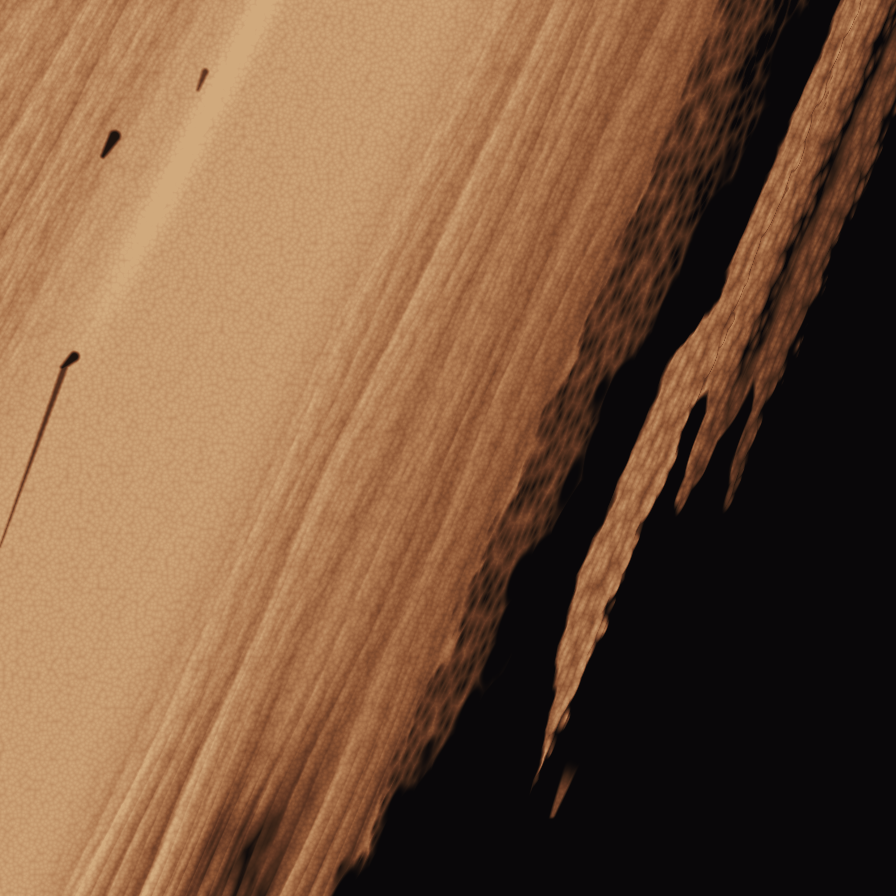
Reproduce this texture procedurally as a Shadertoy shader.

```glsl
// Slanted sandstone strata falling into deep shadow, with a lit rock splinter at right.

float hash(vec2 cell) {
    vec3 q = fract(vec3(cell.xyx) * 0.1031);
    q += dot(q, q.yzx + 33.33);
    return fract((q.x + q.y) * q.z);
}

// Cellular noise: distance to the nearest scattered point.
float cellular(vec2 p) {
    vec2 base = floor(p);
    float nearest = 2.0;
    for (int j = -1; j <= 1; j++) {
        for (int i = -1; i <= 1; i++) {
            vec2 cell = base + vec2(i, j);
            vec2 point = cell + vec2(hash(cell), hash(cell + 57.0));
            nearest = min(nearest, length(p - point));
        }
    }
    return nearest;
}

// One eroded layer: slow darkening, then a crisp bright lip.
float layer(float q) {
    float f = fract(q);
    return f * (1.0 - smoothstep(0.84, 1.0, f));
}

float strata(float across, float along) {
    float w = across + 0.005 * sin(along * 7.0 + across * 30.0)
                     + 0.002 * sin(along * 19.0 - across * 50.0);
    return 0.48 * layer(w * 13.0) + 0.32 * layer(w * 31.0 + 0.3)
         + 0.20 * layer(w * 67.0 + sin(along * 5.0) * 0.4);
}

// Tapered crack from a (wide) to b (thin).
float crack(vec2 p, vec2 a, vec2 b, float wide, float thin) {
    vec2 ab = b - a;
    float h = clamp(dot(p - a, ab) / dot(ab, ab), 0.0, 1.0);
    float d = length(p - a - ab * h) - mix(wide, thin, h);
    return 1.0 - smoothstep(-0.002, 0.003, d);
}

// Tone 0..5 runs from shadow to sunlit sand.
vec3 rockColor(float tone) {
    vec3 c = vec3(0.035, 0.028, 0.034);
    c = mix(c, vec3(0.23, 0.14, 0.09), clamp(tone, 0.0, 1.0));
    c = mix(c, vec3(0.39, 0.22, 0.14), clamp(tone - 1.0, 0.0, 1.0));
    c = mix(c, vec3(0.55, 0.33, 0.20), clamp(tone - 2.0, 0.0, 1.0));
    c = mix(c, vec3(0.68, 0.47, 0.31), clamp(tone - 3.0, 0.0, 1.0));
    return mix(c, vec3(0.78, 0.61, 0.44), clamp(tone - 4.0, 0.0, 1.4));
}

float wallTone(vec2 p, float across, float rough, float fine) {
    float left = 1.0 - smoothstep(-0.38, -0.23, across);
    float ledges = smoothstep(0.03, 0.11, across);
    float foot = 1.0 - smoothstep(0.0, 0.32, p.y);
    float tone = 4.95 - 0.55 * smoothstep(0.0, 0.14, across)
               - 1.1 * smoothstep(0.1, 0.37, across) - 0.55 * left;
    float relief = 0.08 + 1.7 * ledges * (1.0 + 1.3 * foot) + 1.5 * left;
    tone -= relief * (strata(across, p.y) - 0.34);
    tone -= (fine - 0.45) * (0.15 + 0.5 * ledges + 0.7 * left);
    // Deep furrows at the foot and a pale ridge at upper left
    tone -= 2.6 * foot * foot * exp(-pow((across - 0.25) / 0.045, 2.0)) * (0.5 + rough);
    tone += 0.75 * exp(-pow((across + 0.225) / 0.02, 2.0)) * smoothstep(0.55, 0.8, p.y);

    // Broken brown margin, then black
    float margin = 0.376 + 0.025 * (rough - 0.45) + 0.008 * (fine - 0.45);
    float shadowEdge = 0.377 + 0.057 * smoothstep(0.02, 0.2, p.y)
                     + 0.05 * smoothstep(0.35, 0.95, p.y)
                     + 0.008 * sin(p.y * 31.0) + 0.04 * (rough - 0.5);
    float streak = smoothstep(0.55, 1.0, p.y) * smoothstep(0.42, 0.45, across);
    float brown = 1.5 + 2.0 * (fine - 0.45) - 1.1 * streak - 1.2 * (rough - 0.45);
    tone = mix(tone, brown, smoothstep(-0.004, 0.009, across - margin));
    return mix(tone, 0.0, smoothstep(-0.012, 0.006, across - shadowEdge));
}

// Returns the splinter's tone and its coverage.
vec2 splinter(vec2 p, float rough, float fine) {
    float d = p.x - 0.593 - 0.42 * (p.y - 0.115);
    float jag = 0.012 * (rough - 0.45) + 0.008 * (fine - 0.45);
    float width = 0.048 * smoothstep(0.1, 0.36, p.y) - 0.023 * smoothstep(0.59, 0.67, p.y);
    float body = smoothstep(-0.002, 0.003, d + width + jag * 0.5)
               * (1.0 - smoothstep(-0.003, 0.003, d + jag))
               * smoothstep(0.11, 0.125, p.y);
    float tip = 0.505 - 0.055 * cos((d - 0.081) * 125.0) + 0.07 * (rough - 0.45);
    float lobe = smoothstep(-0.003, 0.001, d + jag)
               * (1.0 - smoothstep(-0.003, 0.003, d - 0.083 + jag))
               * smoothstep(-0.012, 0.012, p.y - tip);
    float shardX = p.x - 0.615 - 0.38 * (p.y - 0.085);
    float shard = (1.0 - smoothstep(0.0, 0.004, abs(shardX) - 0.09 * (p.y - 0.085)))
                * smoothstep(0.085, 0.09, p.y) * (1.0 - smoothstep(0.13, 0.16, p.y + rough * 0.02));
    float tone = 3.9 - 1.5 * smoothstep(-0.012, 0.04, d) - 0.5 * smoothstep(0.04, 0.08, d);
    tone -= 1.9 * (fine - 0.42) + 1.5 * (strata(d * 1.4, p.y) - 0.3);
    tone -= 1.8 * exp(-pow((d - 0.04 + jag) / 0.009, 2.0)) * smoothstep(0.5, 0.65, p.y);
    return vec2(mix(tone, 2.4, shard), max(max(body, lobe), shard));
}

void mainImage(out vec4 fragColor, in vec2 fragCoord) {
    vec2 p = fragCoord / iResolution.xy;
    // Fan-shaped coordinate, constant along each bed
    float across = (p.x - 0.4876 * p.y) / (1.0 - 0.152 * p.y);
    float rough = cellular(vec2(across * 48.0, p.y * 15.0));
    float fine = cellular(vec2(across * 130.0, p.y * 38.0) + 9.0);
    float grain = cellular(p * 210.0) - 0.45;

    float tone = wallTone(p, across, rough, fine);
    vec2 rock = splinter(p, rough, fine);
    tone = mix(tone, rock.x, rock.y);

    float cracks = crack(p, vec2(0.128, 0.848), vec2(0.115, 0.826), 0.006, 0.002);
    cracks = max(cracks, crack(p, vec2(0.083, 0.602), vec2(0.07, 0.59), 0.005, 0.002));
    cracks = max(cracks, 0.75 * crack(p, vec2(0.072, 0.59), vec2(0.0, 0.39), 0.003, 0.0));
    cracks = max(cracks, 0.7 * crack(p, vec2(0.229, 0.92), vec2(0.221, 0.9), 0.003, 0.001));
    tone = mix(tone, 0.4, cracks);
    tone -= grain * 0.65 * smoothstep(0.4, 3.0, tone);
    fragColor = vec4(rockColor(tone), 1.0);
}
```
